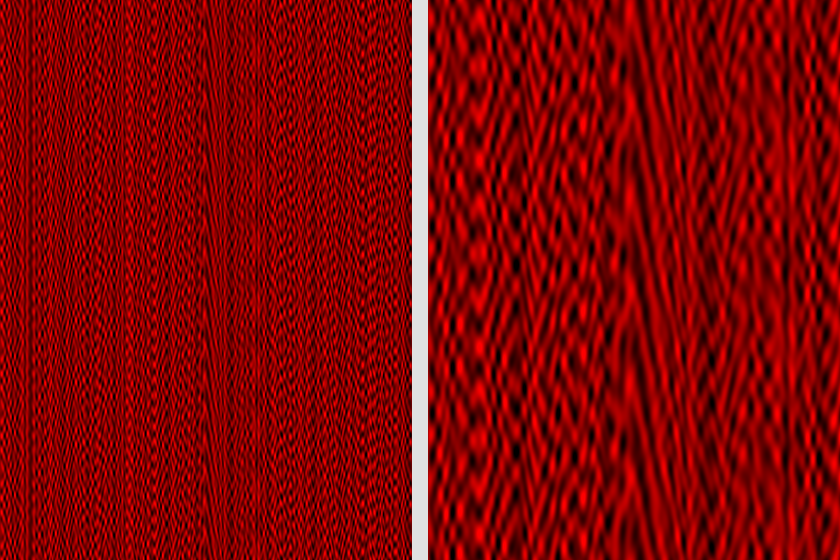
Left, the full canvas; right, a detail of the centre.
Give the GLSL for this pattern, as a Shadertoy shader.

```glsl
// Red woven interference: rows of fine upright dashes, chevrons and long streaks.

const float TAU = 6.2831853;
const float COLUMNS = 80.0;   // dashes across the canvas
const float ROWS = 36.0;      // main rows of dashes down the canvas
const float BEATS = 9.0;      // slow swells down the canvas

float hashSlope(float cell, float seed) {
    return 2.0 * fract(sin(cell * 127.1 + seed * 311.7) * 4375.85) - 1.0;
}

// One-dimensional gradient noise, roughly -0.5 to 0.5.
float gradientNoise(float x, float seed) {
    float cell = floor(x);
    float t = x - cell;
    float blend = t * t * t * (t * (t * 6.0 - 15.0) + 10.0);
    return mix(hashSlope(cell, seed) * t,
               hashSlope(cell + 1.0, seed) * (t - 1.0), blend);
}

// Soft upright band, one at its centre.
float band(float x, float centre, float width) {
    float d = (x - centre) / width;
    return exp(-d * d);
}

// Column phase in cycles, with wandering spacing.
float columnPhase(float x, float seed) {
    float wander = 2.8 * gradientNoise(x * 13.0, seed)
                 + 1.3 * gradientNoise(x * 41.0, seed + 5.0);
    return COLUMNS * x + wander;
}

// Sine of a phase in cycles, faded where it is too fine to resolve.
float wave(float cycles) {
    float fade = 1.0 - smoothstep(0.38, 0.6, fwidth(cycles));
    return fade * sin(TAU * cycles);
}

// Two opposed diagonals that cross into upright dashes.
float crossedDashes(vec2 uv, float rows, float lean, float seed) {
    float rising = wave(columnPhase(uv.x, seed) + rows * uv.y);
    float falling = wave(columnPhase(uv.x, seed + 1.0) - rows * uv.y);
    return (1.0 + lean) * rising + (1.0 - lean) * falling;
}

// Tall narrow chevrons folded about a centre line.
float foldedStreaks(vec2 uv, float centre) {
    float d = uv.x - centre;
    float folded = sqrt(d * d + 0.00002);
    return wave(COLUMNS * folded + 0.5 * ROWS * uv.y);
}

// Upright zones where still streaks replace the dashes.
float stillness(float x) {
    return band(x, 0.070, 0.018) + 0.7 * band(x, 0.300, 0.008)
         + 0.5 * band(x, 0.545, 0.010) + 0.9 * band(x, 0.625, 0.010);
}

float weave(vec2 uv) {
    float lean = clamp(1.3 * gradientNoise(uv.x * 27.0, 8.0), -0.6, 0.6);
    float still = stillness(uv.x);
    float fold = band(uv.x, 0.508, 0.027);

    // Two row rates share the cloth; their beat is the slow swell.
    float dashes = 0.165 * crossedDashes(uv, ROWS, lean, 1.0);
    dashes += 0.095 * crossedDashes(uv, ROWS + BEATS, -lean, 3.0);
    dashes *= (1.0 - 0.7 * still) * (1.0 - 0.75 * fold);

    // Lower contrast in the cloth left of the seam.
    dashes *= 1.0 - 0.3 * band(uv.x, 0.585, 0.025);

    // Still columns form the upright streaks and a faint broad shade.
    float streaks = (0.125 + 0.10 * still) * wave(0.8 * columnPhase(uv.x, 6.0));
    streaks += 0.09 * gradientNoise(uv.x * 45.0, 12.0);

    // Long folded streaks, then soft spots along the seam.
    float longStreaks = 0.26 * fold * foldedStreaks(uv, 0.497);
    float spots = 0.13 * band(uv.x, 0.625, 0.008) * wave(BEATS * uv.y + 0.15);
    return dashes + streaks + longStreaks + spots;
}

void mainImage(out vec4 fragColor, in vec2 fragCoord) {
    vec2 uv = fragCoord / iResolution.xy;
    float red = clamp(0.505 + weave(uv), 0.0, 1.0);
    fragColor = vec4(red, 0.0, 0.0, 1.0);
}
```
